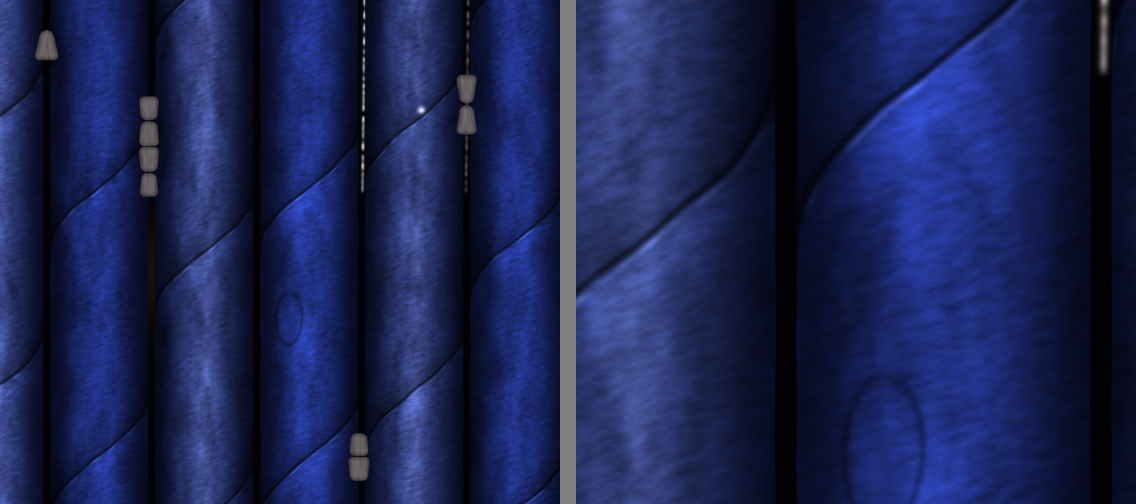
Left: the whole. Right: its middle third, enlarged.
This texture is drawn by a WebGL 1 fragment shader. Its source:

```glsl
precision highp float;
// Row of dark blue spiral-wound paper tubes with grey beads wedged in the gaps.

uniform vec2 u_resolution;

#define TUBES_ACROSS 5.3333
#define FIRST_GAP 0.4444
#define TUBE_RADIUS 0.466
#define SEAM_SPACING 2.56
#define SEAM_RISE 0.37
#define FIBRE_DEPTH 0.30
#define MOTTLE_DEPTH 0.34
#define BLUE vec3(0.135, 0.205, 0.55)
#define SLATE vec3(0.205, 0.265, 0.53)
#define SHADOW vec3(0.028, 0.042, 0.13)
#define GAP_BLACK vec3(0.008, 0.009, 0.015)
#define BEAD_GREY vec3(0.40, 0.375, 0.385)

vec2 hash2(vec2 p) {
  p = vec2(dot(p, vec2(127.1, 311.7)), dot(p, vec2(269.5, 183.3)));
  return fract(sin(p) * 43758.55) * 2.0 - 1.0;
}

float gradientNoise(vec2 p) {
  vec2 i = floor(p), f = fract(p);
  vec2 u = f * f * f * (f * (f * 6.0 - 15.0) + 10.0);
  vec2 e = vec2(0.0, 1.0);
  float low = mix(dot(hash2(i), f), dot(hash2(i + e.yx), f - e.yx), u.x);
  float high = mix(dot(hash2(i + e.xy), f - e.xy), dot(hash2(i + 1.0), f - 1.0), u.x);
  return mix(low, high, u.y);
}

float fbm(vec2 p) {
  float sum = 0.0, amp = 0.6;
  for (int i = 0; i < 3; i++) {
    sum += amp * gradientNoise(p);
    p = p * 2.03 + 7.3;
    amp *= 0.55;
  }
  return sum;
}

float bump(float d, float width) {
  return exp(-d * d / (width * width));
}

// Paper surface: cylinder shading, fibres and the helical seam
vec3 tubeColor(vec2 p, float id, float x) {
  float n = clamp(x / TUBE_RADIUS, -0.995, 0.995);
  float slate = 1.0 - mod(id, 2.0);
  vec2 q = p + vec2(id * 5.7, id * 3.1);
  float mottle = fbm(q * vec2(5.0, 1.7));
  float fibre = fbm(vec2(q.x * 11.0 + q.y * 4.0, q.y * 27.0 - q.x * 9.0));

  float light = 1.0 - smoothstep(0.05, 1.03, abs(n + 0.08 * mottle));
  vec3 col = mix(SHADOW, mix(BLUE, SLATE, slate), light);
  col += slate * vec3(0.07, 0.07, 0.08) * bump(n - 0.02, 0.24) * (0.7 + 2.0 * mottle);
  col *= 1.0 + MOTTLE_DEPTH * mottle * 2.0 + FIBRE_DEPTH * fibre * 1.6;
  col *= 0.96 + 0.06 * cos(id * 2.1);

  // Seam height follows the wrap angle; each tube is turned differently
  float phase = 3.02 + 0.62 * cos(id * 1.5708) - 0.48 * step(4.5, id);
  float d = p.y - phase - SEAM_RISE * asin(n) + 0.05 * gradientNoise(q * 3.0);
  d = mod(d + 0.5 * SEAM_SPACING, SEAM_SPACING) - 0.5 * SEAM_SPACING;
  float slope = SEAM_RISE / (TUBE_RADIUS * sqrt(1.0 - n * n));
  d /= sqrt(1.0 + slope * slope);
  float broken = smoothstep(-0.25, 0.35, gradientNoise(q * 9.0));
  float fold = smoothstep(0.2, 0.0, d) * smoothstep(-0.015, 0.01, d);
  col *= 1.0 - 0.26 * fold - 0.45 * bump(d, 0.015);
  col *= 1.0 + 0.18 * bump(d + 0.09, 0.07);
  col += vec3(0.11, 0.13, 0.20) * bump(d + 0.022, 0.011) * broken * (0.25 + light);

  // Oval dent on one tube and a glint on the next
  vec2 dent = vec2(x + 0.19 + 0.02 * mottle, p.y - 1.76) / vec2(0.125, 0.24);
  float rim = (length(dent) - 1.0) * 0.15;
  col *= 1.0 - 0.3 * bump(rim, 0.016) * bump(id - 3.0, 0.2);
  float glint = length(vec2(x - 0.07, p.y - 3.75));
  return col + vec3(0.75) * bump(glint, 0.032) * bump(id - 4.0, 0.2);
}

// Bead stack in a gap: top height, bead count, bead height, taper
vec4 beadStack(float gap) {
  if (gap < 0.5) return vec4(4.53, 1.0, 0.32, 0.38);
  if (gap < 1.5) return vec4(3.89, 4.0, 0.243, -0.12);
  if (gap < 2.5) return vec4(0.0);
  if (gap < 3.5) return vec4(0.68, 2.0, 0.23, 0.10);
  return vec4(4.10, 2.0, 0.295, -0.25);
}

void main() {
  float px = TUBES_ACROSS / u_resolution.x;
  vec2 p = gl_FragCoord.xy * px - vec2(FIRST_GAP, 0.0);
  float id = floor(p.x) + 1.0;
  float gap = floor(p.x + 0.5);
  float x = fract(p.x) - 0.5;
  float gx = p.x - gap;

  // Gaps: black, brown in one place, light leaking through the right-hand two
  vec3 col = GAP_BLACK;
  col += vec3(0.09, 0.05, 0.03) * bump(gap - 1.0, 0.2) * bump(p.y - 2.2, 0.5);
  float flicker = smoothstep(-0.4, 0.35, gradientNoise(vec2(gap * 7.0, p.y * 16.0)));
  float leak = bump(gap - 3.0, 0.2) + 0.4 * bump(gap - 4.0, 0.2);
  float lineX = gx - 0.02 * (gap - 3.0 < 0.5 ? 1.0 : 0.3) - 0.012 * (p.y - 4.0);
  col += vec3(0.85, 0.83, 0.80) * leak * flicker * bump(lineX, 0.014) * smoothstep(2.95, 3.0, p.y);

  float edge = TUBE_RADIUS + 0.008 * gradientNoise(vec2(id * 4.0, p.y * 3.0));
  col = mix(col, tubeColor(p, id, x), smoothstep(px, -px, abs(x) - edge));

  // Beads: tapered rounded boxes stacked downwards
  vec4 stack = beadStack(gap);
  float cell = (stack.x - p.y) / max(stack.z, 0.01);
  float index = floor(cell);
  vec2 vary = hash2(vec2(index, gap + 3.0));
  float halfHeight = stack.z * (0.47 + 0.03 * vary.x);
  float by = (0.5 - fract(cell)) * stack.z;
  float taper = stack.w * (1.0 - 2.0 * mod(index, 2.0));
  float halfWidth = (0.086 + 0.007 * vary.y) * (1.0 - taper * by / max(halfHeight, 0.01));
  float bx = gx + 0.025 * step(0.5, gap) * step(gap, 3.5);
  vec2 box = abs(vec2(bx, by)) - vec2(halfWidth, halfHeight) + 0.055;
  float bead = length(max(box, 0.0)) + min(max(box.x, box.y), 0.0) - 0.055;
  float inStack = step(0.0, index) * step(index + 0.5, stack.y);
  float grain = gradientNoise(vec2(bx * 38.0, p.y * 7.0));
  vec3 stone = BEAD_GREY * (0.72 + 0.3 * smoothstep(0.0, -0.05, bead) + 0.22 * grain);
  col = mix(col, stone, inStack * smoothstep(px, -px, bead));

  gl_FragColor = vec4(clamp(col, 0.0, 1.0), 1.0);
}
```
